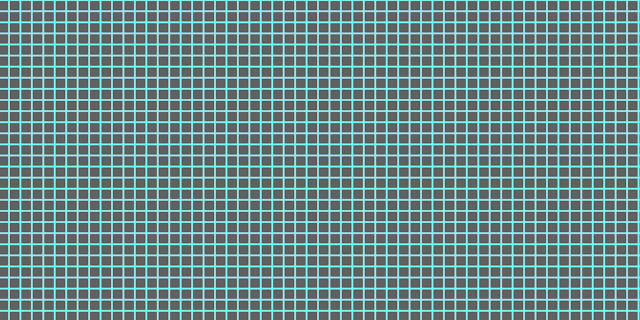
Write a Shadertoy shader that draws this pattern.

```glsl
// Fine cyan wire grid over dark grey square cells with slightly darker rims.

// Distance to the nearest line of a repeating set.
vec2 lineDistance(vec2 p, vec2 offset, vec2 period) {
    vec2 cell = fract((p - offset) / period + 0.5) - 0.5;
    return abs(cell) * period;
}

void mainImage(out vec4 fragColor, in vec2 fragCoord) {
    // Height spans 0 to 1; rows are counted down from the top edge.
    vec2 p = fragCoord / iResolution.y;
    p.y = 1.0 - p.y;

    vec2 d = lineDistance(p, vec2(0.0638, 0.0003), vec2(0.03577, 0.03468));

    // Soft-edged wires, joined where they cross.
    float softness = max(1.0 / iResolution.y, 0.0039);
    vec2 wires = clamp((0.00278 - d) / softness + 0.5, 0.0, 1.0);
    float coverage = 1.0 - (1.0 - wires.x) * (1.0 - wires.y);

    // Cell fill with a dark, warm rim beside the wires.
    float nearest = min(d.x, d.y);
    float interior = smoothstep(0.0055, 0.0078, nearest);
    vec3 cellColor = mix(vec3(0.36, 0.32, 0.32), vec3(0.38), interior);

    // Wires are saturated at the core and paler at the edge.
    vec3 wireColor = mix(vec3(0.63, 1.0, 1.0), vec3(0.46, 0.995, 0.995), pow(coverage, 6.0));

    fragColor = vec4(mix(cellColor, wireColor, coverage), 1.0);
}
```
